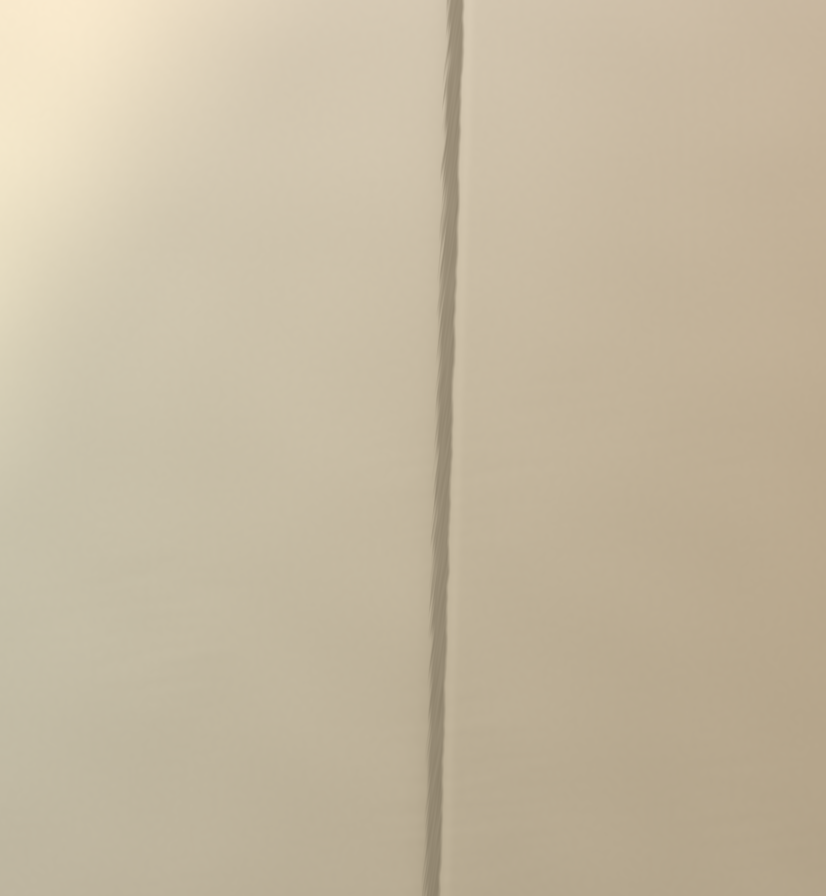
Write a WebGL 1 fragment shader that draws this texture.

```glsl
precision highp float;
// Two softly lit cream panels meeting at a dark, slightly leaning fuzzy seam.
uniform vec2 u_resolution;

// Panel colours at bottom, middle and top
const vec3 LEFT_LOW = vec3(0.745, 0.710, 0.625);
const vec3 LEFT_MID = vec3(0.795, 0.768, 0.680);
const vec3 LEFT_TOP = vec3(0.860, 0.810, 0.725);
const vec3 INNER_LOW = vec3(0.720, 0.670, 0.575);
const vec3 INNER_MID = vec3(0.775, 0.725, 0.630);
const vec3 INNER_TOP = vec3(0.835, 0.785, 0.700);
const vec3 RIGHT_LOW = vec3(0.700, 0.640, 0.540);
const vec3 RIGHT_MID = vec3(0.735, 0.668, 0.565);
const vec3 RIGHT_TOP = vec3(0.785, 0.718, 0.625);

// Lamp glow in the upper left
const vec3 GLOW_TINT = vec3(0.115, 0.105, 0.080);
const vec2 GLOW_REACH = vec2(0.38, 0.56);
const float GLOW_INNER = 0.22;
const float GLOW_OUTER = 1.10;

// Seam geometry and shading
const float SEAM_BOTTOM = 0.5230;
const float SEAM_TOP = 0.5520;
const float SEAM_HALF = 0.0098;
const float SEAM_SOFT = 0.0032;
const float SEAM_WOBBLE = 0.0022;
const float FIBRE_SLANT = 0.16;
const vec3 SEAM_LOW = vec3(0.575, 0.530, 0.445);
const vec3 SEAM_HIGH = vec3(0.610, 0.560, 0.475);
const float SHADOW_STRENGTH = 0.035;
const float LIP_STRENGTH = 0.018;

// Paint texture
const float MOTTLE = 0.010;
const float BRUSH = 0.009;
const float GRAIN = 0.005;

vec2 hashGradient(vec2 cell) {
  float h = fract(sin(dot(cell, vec2(127.1, 311.7))) * 43758.5);
  float angle = 6.28318 * h;
  return vec2(cos(angle), sin(angle));
}

float gradientNoise(vec2 p) {
  vec2 i = floor(p);
  vec2 f = p - i;
  vec2 u = f * f * f * (f * (f * 6.0 - 15.0) + 10.0);
  float a = dot(hashGradient(i), f);
  float b = dot(hashGradient(i + vec2(1.0, 0.0)), f - vec2(1.0, 0.0));
  float c = dot(hashGradient(i + vec2(0.0, 1.0)), f - vec2(0.0, 1.0));
  float d = dot(hashGradient(i + vec2(1.0, 1.0)), f - vec2(1.0, 1.0));
  return mix(mix(a, b, u.x), mix(c, d, u.x), u.y);
}

// Smooth quadratic passing through three stops
vec3 threeStops(vec3 low, vec3 middle, vec3 high, float t) {
  return low * (1.0 - t) * (1.0 - 2.0 * t)
       + middle * 4.0 * t * (1.0 - t)
       + high * t * (2.0 * t - 1.0);
}

vec3 panelColor(vec2 uv, float seamX) {
  vec3 inner = threeStops(INNER_LOW, INNER_MID, INNER_TOP, uv.y);
  vec3 left = threeStops(LEFT_LOW, LEFT_MID, LEFT_TOP, uv.y);
  vec3 right = threeStops(RIGHT_LOW, RIGHT_MID, RIGHT_TOP, uv.y);
  vec3 leftPanel = mix(left, inner, clamp(uv.x / seamX, 0.0, 1.0));
  float across = clamp((uv.x - seamX) / (1.0 - seamX), 0.0, 1.0);
  vec3 rightPanel = mix(inner - 0.006, right, across);
  vec3 color = uv.x < seamX ? leftPanel : rightPanel;

  float reach = uv.x / GLOW_REACH.x + (1.0 - uv.y) / GLOW_REACH.y;
  return color + GLOW_TINT * (1.0 - smoothstep(GLOW_INNER, GLOW_OUTER, reach));
}

float paintTexture(vec2 uv) {
  vec2 stroke = vec2(uv.x, uv.y - 0.12 * uv.x);
  float mottle = gradientNoise(uv * vec2(7.0, 9.0));
  float brush = gradientNoise(stroke * vec2(9.0, 75.0));
  float patches = smoothstep(-0.1, 0.35, gradientNoise(uv * 4.0 + 8.3));
  float lowerHalf = 1.0 - smoothstep(0.35, 0.75, uv.y);
  float grain = gradientNoise(uv * 110.0);
  return MOTTLE * mottle + BRUSH * brush * patches * lowerHalf + GRAIN * grain;
}

void main() {
  vec2 uv = gl_FragCoord.xy / u_resolution;
  float pixel = 1.0 / u_resolution.x;
  float seamX = mix(SEAM_BOTTOM, SEAM_TOP, uv.y);
  float offset = uv.x - seamX;

  vec3 color = panelColor(uv, seamX) + paintTexture(uv);

  // Soft shade on the left lip, pale rim on the right lip
  float shade = exp(-max(-offset - SEAM_HALF, 0.0) / 0.012);
  color -= SHADOW_STRENGTH * shade * step(offset, 0.0);
  float rim = (offset - SEAM_HALF - 0.007) / 0.006;
  color += LIP_STRENGTH * exp(-rim * rim);

  // Slanted fibres fray the left edge more than the right
  vec2 fibre = vec2(offset * 130.0, (uv.y - offset / FIBRE_SLANT) * 55.0);
  float fray = gradientNoise(fibre);
  float wobble = SEAM_WOBBLE * gradientNoise(vec2(uv.y * 24.0, 3.7));
  float leftEdge = -SEAM_HALF + wobble + 0.0042 * fray;
  float rightEdge = SEAM_HALF + wobble + 0.0012 * gradientNoise(vec2(uv.y * 65.0, 9.2));
  float soft = max(SEAM_SOFT, pixel);
  float seam = smoothstep(leftEdge - soft, leftEdge + 1.6 * soft, offset)
             * (1.0 - smoothstep(rightEdge - soft, rightEdge + 0.6 * soft, offset));
  vec3 groove = mix(SEAM_LOW, SEAM_HIGH, uv.y) + 0.035 * fray;
  groove -= 0.018 * smoothstep(-SEAM_HALF, SEAM_HALF, offset);
  color = mix(color, groove, seam * 0.95);

  gl_FragColor = vec4(clamp(color, 0.0, 1.0), 1.0);
}
```
